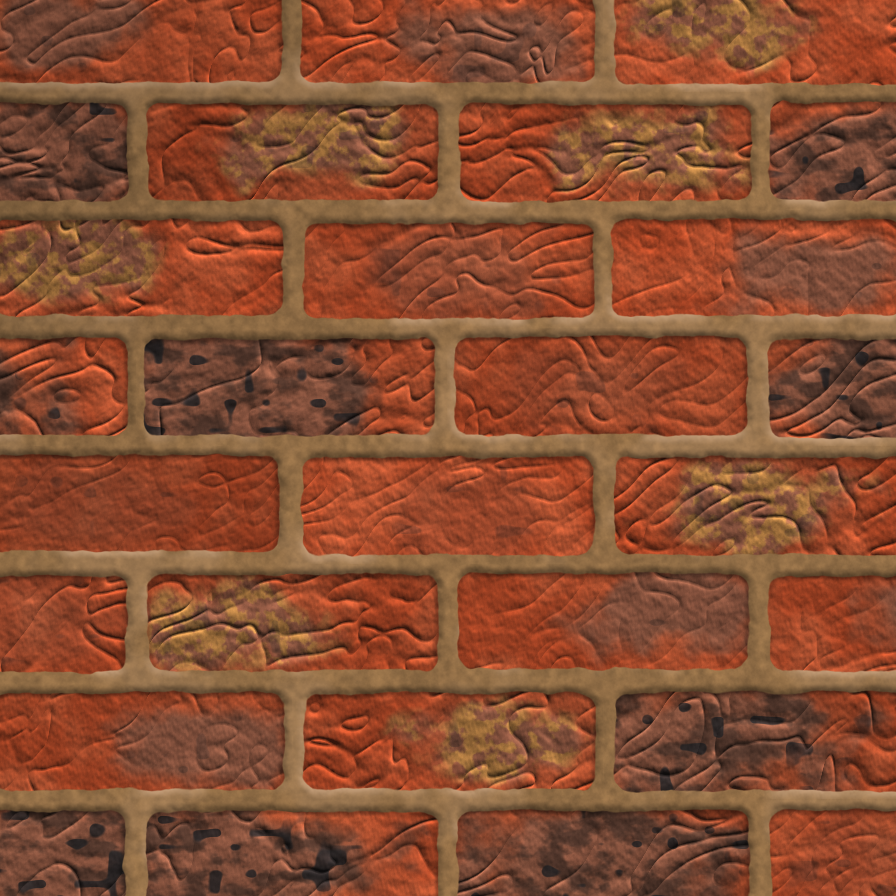
A Shadertoy shader for this texture:

```glsl
// Weathered red brick wall in running bond with sandy, recessed mortar.

const vec2 PITCH = vec2(0.3477, 0.1315);      // brick plus joint
const vec2 ORIGIN = vec2(0.3255, 0.1080);     // a joint crossing
const vec2 HALF_BRICK = vec2(0.1635, 0.0550);
const vec2 LIGHT = vec2(-0.42, -0.91);        // direction towards the light

const vec3 RED = vec3(0.585, 0.240, 0.130);
const vec3 ORANGE = vec3(0.665, 0.325, 0.200);
const vec3 PLUM = vec3(0.475, 0.305, 0.235);
const vec3 OCHRE = vec3(0.620, 0.440, 0.225);
const vec3 CHAR = vec3(0.270, 0.185, 0.150);
const vec3 PIT = vec3(0.130, 0.125, 0.130);
const vec3 MORTAR = vec3(0.570, 0.430, 0.275);
const vec3 LIME = vec3(0.790, 0.640, 0.500);

float hash(vec2 p) {
    return fract(sin(dot(p, vec2(127.1, 311.7))) * 43758.5);
}

float noise(vec2 p) {
    vec2 i = floor(p), f = fract(p);
    f = f * f * (3.0 - 2.0 * f);
    return mix(mix(hash(i), hash(i + vec2(1, 0)), f.x),
               mix(hash(i + vec2(0, 1)), hash(i + vec2(1, 1)), f.x), f.y);
}

float fbm(vec2 p) {
    float sum = 0.0, weight = 0.53;
    for (int i = 0; i < 4; i++) {
        sum += weight * noise(p);
        p = mat2(1.6, 1.2, -1.2, 1.6) * p + 3.7;
        weight *= 0.5;
    }
    return sum;
}

// Signed distance to a rounded brick with chipped edges
float brickDistance(vec2 p, vec2 halfSize, vec2 seed) {
    float radius = 0.016;
    vec2 q = abs(p) - halfSize + radius;
    float d = length(max(q, 0.0)) + min(max(q.x, q.y), 0.0) - radius;
    return d + 0.007 * (fbm(p * 45.0 + seed) - 0.5);
}

// Height of the brick face: folded creases plus fine grit
float relief(vec2 p, vec2 seed, float roughness) {
    vec2 q = p + seed;
    vec2 warp = vec2(noise(q * 17.0), noise(q * 17.0 + 9.0));
    vec2 along = mat2(0.85, -0.5, 0.5, 0.85) * q;
    float fold = 1.0 - abs(2.0 * noise(along * vec2(24.0, 52.0) + 3.0 * warp) - 1.0);
    return roughness * fold * fold * fold + 0.55 * fbm(q * 105.0);
}

// Face colour: red body with a plum, ochre or burnt patch
vec3 brickColour(vec2 p, vec2 id, vec2 seed, float kind, float burnt, float ochre) {
    float cloud = fbm(p * 20.0 + seed);
    float speckle = fbm(p * 85.0 + seed);
    vec3 colour = mix(RED, ORANGE, smoothstep(0.35, 0.75, cloud) * 0.65);
    colour *= 0.90 + 0.18 * hash(id + 5.3);

    vec2 centre = vec2(0.17, 0.03) * (vec2(hash(id + 2.1), hash(id + 8.7)) - 0.5);
    vec2 extent = mix(vec2(0.115, 0.055), vec2(0.19, 0.085), burnt);
    float reach = length((p - centre) / extent) + 1.3 * (cloud - 0.5);
    float patchMask = smoothstep(1.15, 0.55, reach);
    float amount = mix(0.9, 0.25, smoothstep(0.42, 0.52, kind) * (1.0 - burnt));
    colour = mix(colour, PLUM, patchMask * amount);

    float crust = smoothstep(0.40, 0.62, speckle) * patchMask;
    colour = mix(colour, OCHRE, crust * ochre * 0.85);
    float soot = smoothstep(0.42, 0.66, fbm(p * vec2(38.0, 60.0) + seed));
    colour = mix(colour, CHAR, soot * patchMask * burnt * 0.85);

    float pits = smoothstep(0.79, 0.87, noise(p * vec2(50.0, 65.0) + seed * 1.7));
    return mix(colour, PIT, pits * patchMask * (0.25 + 0.6 * burnt));
}

// Sandy joint, bright below a brick and shaded above it
vec3 mortarColour(vec2 uv, float d, float facing) {
    float contact = smoothstep(0.011, 0.0, d);
    float blotch = smoothstep(0.45, 0.68, fbm(uv * 11.0));
    vec3 colour = MORTAR * (0.82 + 0.36 * fbm(uv * 120.0));
    colour = mix(colour, LIME, blotch * (0.2 + 0.65 * contact * max(facing, 0.0)));
    return colour * (1.0 - 0.42 * contact * max(-facing, 0.0));
}

void mainImage(out vec4 fragColor, in vec2 fragCoord) {
    vec2 uv = fragCoord / iResolution.y;
    float pixel = 1.0 / iResolution.y;

    // Running bond: every other course moves by half a brick
    vec2 grid = (uv - ORIGIN) / PITCH;
    grid.x += 0.5 * mod(floor(grid.y), 2.0);
    vec2 id = floor(grid);
    vec2 seed = 20.0 * vec2(hash(id + 0.4), hash(id + 6.2));
    vec2 shift = 0.005 * (vec2(hash(id + 1.9), hash(id + 3.6)) - 0.5);
    vec2 p = (fract(grid) - 0.5) * PITCH - shift;
    vec2 halfSize = HALF_BRICK - 0.002 * hash(id + 7.5);

    // Kind of firing for this brick
    float kind = hash(id + 11.3);
    float burnt = step(0.72, kind);
    float ochre = 1.0 - step(0.22, kind);
    float roughness = mix(0.35, 0.85, max(max(burnt, ochre), hash(id + 4.8) * 0.7));

    // Slopes towards the light, for edges and face
    vec2 e = LIGHT * 0.0018;
    float d = brickDistance(p, halfSize, seed);
    float facing = (brickDistance(p + e, halfSize, seed)
                  - brickDistance(p - e, halfSize, seed)) / 0.0036;
    facing = clamp(facing, -1.0, 1.0);
    float slope = relief(p - e, seed, roughness) - relief(p + e, seed, roughness);

    vec3 face = brickColour(p, id, seed, kind, burnt, ochre);
    face *= clamp(1.0 + 1.25 * slope, 0.35, 1.6);
    float rim = smoothstep(-0.007, 0.0, d);
    face *= 1.0 + rim * (0.22 * facing - 0.18);

    float cover = smoothstep(pixel, -pixel, d);
    vec3 colour = mix(mortarColour(uv, d, facing), face, cover);
    colour *= 1.0 - 0.14 * smoothstep(0.5, 1.4, uv.y - uv.x + 0.4);
    fragColor = vec4(colour, 1.0);
}
```
